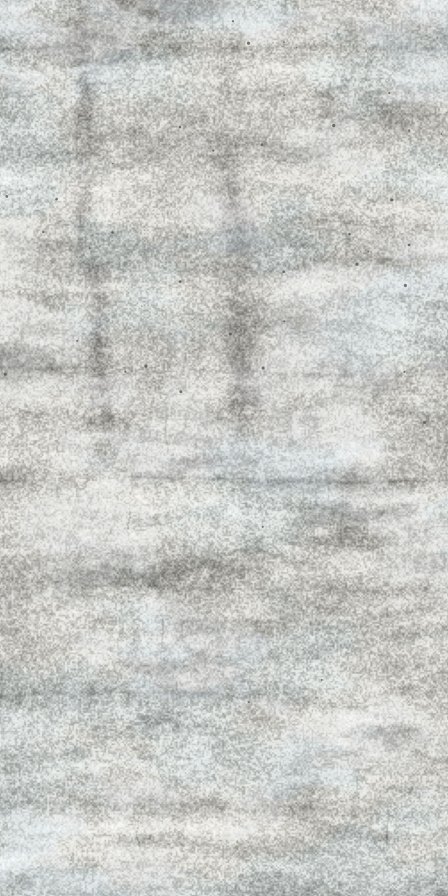
Write a Shadertoy shader that draws this texture.

```glsl
#define BASE_TONE 0.797
#define CLOUD_CONTRAST 0.24
#define STREAK_CONTRAST 0.20
#define GRAIN_CONTRAST 0.30
#define SEAM_SPACING 0.2425
#define PATCH_COUNT 26
#define CRACK_COUNT 5
#define PORE_CELLS 26.0
#define WARM_TINT vec3(0.004, 0.001, -0.021)
#define COOL_TINT vec3(-0.015, 0.007, -0.003)

float hash(vec2 p) {
    vec3 q = fract(p.xyx * vec3(0.1031, 0.1030, 0.0973));
    q += dot(q, q.yzx + 33.33);
    return fract((q.x + q.y) * q.z);
}

vec2 hash2(float n) {
    return vec2(hash(vec2(n, 3.7)), hash(vec2(n, 19.1)));
}

float noise(vec2 p) {
    vec2 i = floor(p), f = fract(p);
    f = f * f * (3.0 - 2.0 * f);
    return mix(mix(hash(i), hash(i + vec2(1, 0)), f.x),
               mix(hash(i + vec2(0, 1)), hash(i + vec2(1, 1)), f.x), f.y);
}

// Layered noise, centred on zero
float fbm(vec2 p) {
    float sum = 0.0, amp = 0.5;
    for (int i = 0; i < 5; i++) {
        sum += amp * (noise(p) - 0.5);
        p = mat2(0.995, 0.1, -0.1, 0.995) * p * 2.03 + 17.3;
        amp *= 0.55;
    }
    return sum;
}

// Ragged worn rectangles, some darker and some lighter
float wornPatches(vec2 p, float ragged) {
    float tone = 0.0;
    for (int i = 0; i < PATCH_COUNT; i++) {
        float n = float(i);
        vec2 centre = hash2(n + 40.0) * vec2(1.0, 2.0);
        vec2 size = mix(vec2(0.05, 0.02), vec2(0.16, 0.075), hash2(n + 80.0));
        vec2 d = abs(p - centre) - size;
        float edge = max(d.x, d.y) + ragged * 0.16;
        float shade = mix(-0.07, 0.055, hash(vec2(n, 61.0)));
        tone += shade * (1.0 - smoothstep(-0.018, 0.008, edge));
    }
    return tone;
}

// Horizontal casting seams: dark thin line, soft shadow, pale lip
float seams(vec2 p) {
    float tone = 0.0;
    for (int i = 0; i < 8; i++) {
        float n = float(i);
        float y = 1.9 - SEAM_SPACING * n + 0.02 * (noise(vec2(p.x * 4.0, n * 7.0)) - 0.5);
        float d = p.y - y;
        float strength = i % 4 == 0 ? 1.0 : 0.45;
        float broken = smoothstep(0.2, 0.8, fbm(vec2(p.x * 9.0, n * 5.0 + 2.0)) + 0.5);
        tone -= strength * broken * 0.13 * exp(-d * d / 0.000015);
        tone -= strength * (0.3 + broken) * 0.08 * exp(-d * d / 0.0005);
        tone += 0.05 * exp(-pow((d + 0.055) / 0.025, 2.0));
    }
    return tone;
}

// Vertical soot stain fading out at both ends
float stain(vec2 p, float x, float width, float slant) {
    float d = p.x - x - slant * (1.9 - p.y) - 0.06 * fbm(vec2(p.y * 8.0, x * 30.0 + p.x * 6.0));
    float span = smoothstep(0.92, 1.12, p.y) * (1.0 - smoothstep(1.88, 1.99, p.y));
    float blotch = 0.65 + 1.6 * fbm(vec2(p.x * 16.0, p.y * 12.0 + x * 20.0));
    return span * max(blotch, 0.0) * exp(-d * d / (width * width));
}

// Short, nearly vertical hairline cracks
float cracks(vec2 p) {
    float dark = 0.0;
    for (int i = 0; i < CRACK_COUNT; i++) {
        vec2 c = hash2(float(i) + 7.0) * vec2(1.0, 2.0);
        float dx = p.x - c.x - 0.02 * fbm(vec2(p.y * 28.0, c.x * 50.0));
        float span = 1.0 - smoothstep(0.02, 0.06, abs(p.y - c.y));
        dark = max(dark, span * (1.0 - smoothstep(0.0006, 0.0035, abs(dx))));
    }
    return dark;
}

// Sparse air holes, more frequent high up
float pores(vec2 p) {
    vec2 cell = floor(p * PORE_CELLS);
    vec2 offset = vec2(hash(cell + 5.0), hash(cell + 11.0)) * 0.6 + 0.2;
    float d = length(fract(p * PORE_CELLS) - offset) / PORE_CELLS;
    float present = step(hash(cell + 23.0), mix(0.01, 0.06, smoothstep(0.8, 1.5, p.y)));
    float radius = mix(0.001, 0.0038, hash(cell + 31.0));
    return present * (1.0 - smoothstep(radius - 0.0015, radius + 0.0015, d));
}

void mainImage(out vec4 fragColor, in vec2 fragCoord) {
    vec2 p = fragCoord / iResolution.x;
    vec2 warped = p + 0.04 * vec2(fbm(p * 6.0), fbm(p * 6.0 + 31.0));

    // Broad weathering, stretched sideways
    float cloud = fbm(warped * vec2(3.0, 11.0));
    float streak = fbm(warped * vec2(9.0, 38.0) + 50.0);
    float ragged = fbm(p * vec2(18.0, 28.0) + 9.0);
    float tone = BASE_TONE + CLOUD_CONTRAST * cloud + STREAK_CONTRAST * streak + 0.14 * ragged;
    tone += wornPatches(p + 0.3 * (warped - p), ragged) + seams(p);

    // Pale smooth plaster and dark eroded areas with drips
    float plaster = smoothstep(0.03, 0.1, fbm(warped * vec2(4.0, 6.0) + 70.0) + 0.3 * ragged);
    float eroded = smoothstep(0.04, 0.1, fbm(warped * vec2(5.0, 15.0) + 120.0) + 0.4 * ragged);
    float drips = noise(p * vec2(85.0, 18.0)) - 0.5;
    tone += 0.04 * plaster - eroded * (0.05 + 0.08 * drips);

    // Stains, cracks and holes
    float soot = 0.19 * stain(p, 0.175, 0.021, 0.07) + 0.17 * stain(p, 0.525, 0.038, 0.01);
    tone -= soot + 0.10 * cracks(p);

    // Fine sandy grain, calmer on plaster
    float grain = 0.4 * noise(p * 140.0) + 0.8 * noise(p * 251.0 + 40.0) - 0.6;
    tone += GRAIN_CONTRAST * grain * mix(1.0, 0.75, plaster);
    tone = min(tone, 0.88 + 0.5 * (tone - 0.88));
    tone = mix(tone, 0.3, 0.75 * pores(p));

    // Warm dirt against cool mineral film
    float cool = smoothstep(-0.06, 0.14, fbm(warped * vec2(3.5, 7.0) + 200.0));
    vec3 tint = mix(WARM_TINT, COOL_TINT, cool);
    tint += plaster * vec3(-0.003, 0.0, 0.012) + soot * vec3(0.03, -0.01, 0.02);
    fragColor = vec4(clamp(tone + tint, 0.0, 1.0), 1.0);
}
```
